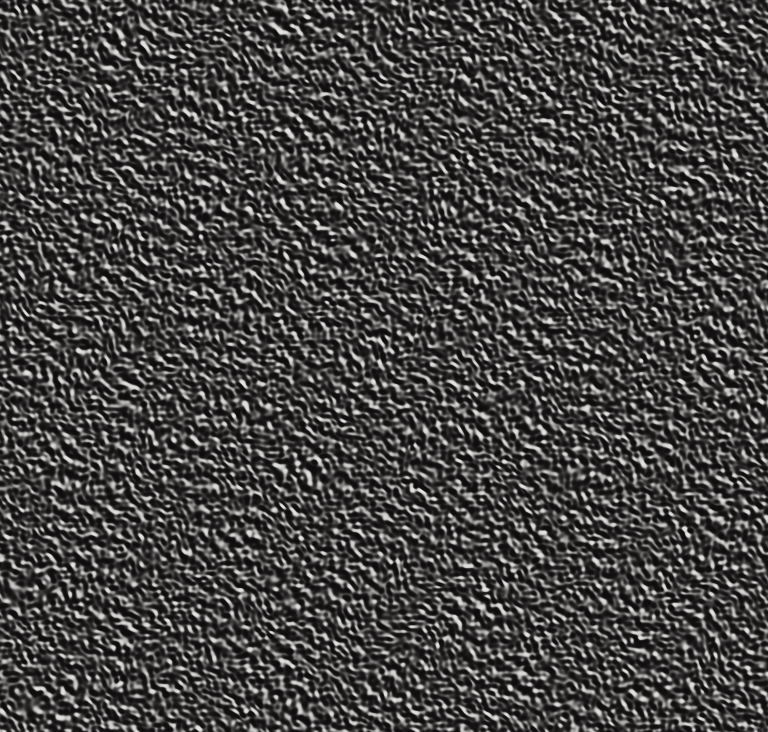
Write a WebGL 1 fragment shader that draws this texture.

```glsl
precision highp float;
// Dark embossed grain: short bright ridges running down to the right.
// Many random sine waves add up to the slope of a rough surface along the
// light direction; a soft response curve turns that slope into grey.

uniform vec2 u_resolution;

const int WAVES = 72;
const float TAU = 6.2831853;

float hash(float n) {
  return fract(sin(n * 12.9898) * 43758.5453);
}

// Gentle bending that keeps the waves from lining up over long distances.
vec2 warp(vec2 p) {
  vec2 bend = sin(p.yx * vec2(41.0, 37.0) + 2.0 * sin(p * 17.0));
  return p + 0.0025 * bend + 0.0012 * sin(p.yx * 113.0 + 4.0 * bend);
}

// Slope towards the light, scaled to zero mean and unit deviation.
float grainSlope(vec2 p, float lightAngle) {
  float slope = 0.0;
  float energy = 0.0;
  for (int i = 0; i < WAVES; i++) {
    float n = float(i) + 1.0;
    float turn = 2.75 * ((n - hash(n + 0.37)) / float(WAVES) - 0.5);
    float angle = lightAngle + turn;
    float frequency = mix(30.0, 132.0, hash(n * 1.71 + 5.2));
    float facing = cos(turn);
    vec2 direction = vec2(cos(angle), sin(angle));
    float phase = TAU * hash(n * 2.39 + 11.8);
    slope += facing * sin(TAU * frequency * dot(p, direction) + phase);
    energy += 0.5 * facing * facing;
  }
  return slope / sqrt(energy);
}

// Faint broken threads lying along the two axes.
float threads(vec2 p) {
  float across = sin(p.y * 530.0 + 3.0 * sin(p.x * 9.0 + p.y * 23.0));
  float along = sin(p.x * 490.0 + 3.0 * sin(p.y * 11.0 - p.x * 19.0));
  float patchX = sin(p.x * 34.0 + 4.0 * sin(p.y * 47.0));
  float patchY = sin(p.y * 29.0 + 4.0 * sin(p.x * 53.0));
  return across * patchX + 0.6 * along * patchY;
}

void main() {
  vec2 p = gl_FragCoord.xy / u_resolution.y;

  float slope = grainSlope(warp(p), 0.92) + 0.2 * threads(p);

  // Response curve: deep shadows, few highlights.
  float lit = 1.0 / (1.0 + exp(-1.74 * (slope - 0.875)));
  vec3 shadow = vec3(0.053, 0.047, 0.047);
  vec3 highlight = vec3(0.9, 0.9, 0.89);
  gl_FragColor = vec4(mix(shadow, highlight, lit), 1.0);
}
```
